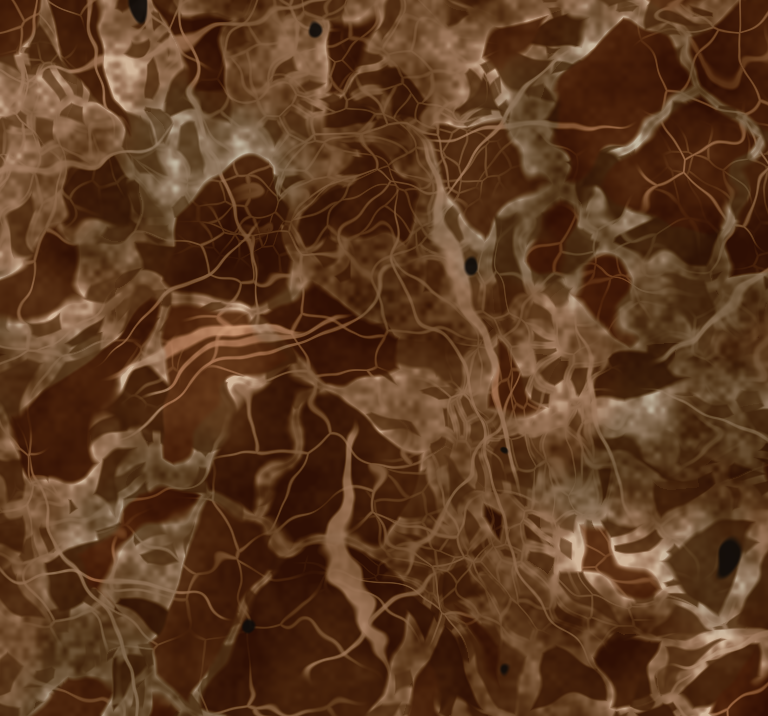
Give the GLSL for this texture, as a Shadertoy shader.

```glsl
#define DEEP  vec3(0.18, 0.06, 0.015)
#define BROWN vec3(0.27, 0.13, 0.04)
#define UMBER vec3(0.37, 0.23, 0.11)
#define TAN   vec3(0.48, 0.34, 0.22)
#define SAND  vec3(0.62, 0.47, 0.36)
#define CREAM vec3(0.82, 0.71, 0.60)
#define CLAST_SCALE 5.0
#define MATRIX_WIDTH 0.34
#define CRACKS 22
#define SPOTS 8

vec2 hash2(vec2 p) {
    vec3 q = fract(p.xyx * vec3(0.1031, 0.1030, 0.0973));
    q += dot(q, q.yzx + 33.33);
    return fract((q.xx + q.yz) * q.zy);
}

float noise(vec2 p) {
    vec2 i = floor(p), f = fract(p);
    f = f * f * (3.0 - 2.0 * f);
    float low = mix(hash2(i).x, hash2(i + vec2(1, 0)).x, f.x);
    float high = mix(hash2(i + vec2(0, 1)).x, hash2(i + vec2(1, 1)).x, f.x);
    return mix(low, high, f.y);
}

float fbm(vec2 p) {
    float sum = 0.0, amp = 0.53;
    for (int i = 0; i < 4; i++) {
        sum += amp * noise(p);
        p = mat2(1.6, 1.2, -1.2, 1.6) * p + 7.3;
        amp *= 0.5;
    }
    return sum;
}

// Voronoi cells: x = distance to the border, yz = random values of the cell
vec3 cells(vec2 p) {
    vec2 base = floor(p), f = fract(p), nearest = vec2(0), home = vec2(0);
    float best = 9.0, border = 9.0;
    for (int y = -1; y <= 1; y++)
    for (int x = -1; x <= 1; x++) {
        vec2 g = vec2(x, y);
        vec2 r = g + hash2(base + g) - f;
        if (dot(r, r) < best) { best = dot(r, r); nearest = r; home = g; }
    }
    for (int y = -2; y <= 2; y++)
    for (int x = -2; x <= 2; x++) {
        vec2 g = home + vec2(x, y);
        vec2 r = g + hash2(base + g) - f;
        vec2 d = r - nearest;
        if (dot(d, d) > 0.0001)
            border = min(border, dot(0.5 * (r + nearest), normalize(d)));
    }
    return vec3(border, hash2(base + home + 51.0));
}

vec3 ramp(float t) {
    vec3 c = mix(DEEP, BROWN, clamp(t, 0.0, 1.0));
    c = mix(c, UMBER, clamp(t - 1.0, 0.0, 1.0));
    c = mix(c, TAN, clamp(t - 2.0, 0.0, 1.0));
    c = mix(c, SAND, clamp(t - 3.0, 0.0, 1.0));
    return mix(c, CREAM, clamp(t - 4.0, 0.0, 1.0));
}

void mainImage(out vec4 fragColor, in vec2 fragCoord) {
    vec2 uv = fragCoord / iResolution.y;
    vec2 bend = vec2(fbm(uv * 3.5), fbm(uv * 3.5 + 17.0)) - 0.5;
    vec2 ripple = vec2(noise(uv * 30.0), noise(uv * 30.0 + 40.0)) - 0.5;
    vec2 p = uv + 0.22 * bend + 0.014 * ripple;
    float grain = noise(uv * 110.0) - 0.5;
    float cloud = fbm(uv * 9.0 + 3.0) - 0.5;

    // Clasts of three sizes set in a matrix of varying width
    vec3 big = cells(p * CLAST_SCALE);
    vec3 mid = cells(p * CLAST_SCALE * 2.3 + 20.0);
    vec3 small = cells(p * CLAST_SCALE * 5.0 + 60.0);
    float crush = smoothstep(0.36, 0.64, fbm(uv * 2.6 + 9.0) + 0.06 * (uv.x - 0.5));
    float width = 0.02 + MATRIX_WIDTH * crush;
    float inBig = smoothstep(width, width + 0.05, big.x);
    float inMid = smoothstep(0.12, 0.2, mid.x) * step(0.5, mid.y);
    float inSmall = smoothstep(0.14, 0.26, small.x) * step(0.6, small.y);

    float clastTone = 0.25 + 1.1 * big.y + 2.6 * cloud + 0.35 * grain;
    float chipTone = 0.5 + 1.2 * mid.z + 2.0 * cloud + 0.4 * grain;
    float matrixTone = 2.8 + 5.0 * cloud + 1.3 * grain + 1.3 * (noise(uv * 45.0) - 0.5);
    matrixTone += 0.9 * exp(-28.0 * abs(big.x - width));
    float tone = mix(matrixTone, chipTone + 0.3, 0.85 * inSmall);
    tone = mix(tone, chipTone, inMid);
    tone = mix(tone, clastTone, inBig);

    // Hairline web along the cell borders and noise contours
    float web = 1.0 - smoothstep(0.005, 0.04, mid.x);
    web *= smoothstep(0.42, 0.6, fbm(uv * 5.0 + 31.0));
    float fine = 1.0 - smoothstep(0.01, 0.08, small.x);
    fine *= smoothstep(0.5, 0.64, fbm(uv * 4.0 + 77.0));
    float contour = 1.0 - smoothstep(0.002, 0.012, abs(fbm(p * 4.0 + 5.0) - 0.5));
    contour *= smoothstep(0.35, 0.65, noise(uv * 8.0 + 13.0));
    float hair = max(max(web, 0.7 * fine), 0.8 * contour);
    tone = mix(tone, max(tone, 3.5 + 2.0 * cloud), 0.8 * hair);

    // Tapered cracks, a few of them opened into pale lenses
    for (int i = 0; i < CRACKS; i++) {
        vec2 place = hash2(vec2(i, 3)) * vec2(1.1, 1.0);
        vec2 shape = hash2(vec2(i, 8));
        float angle = 6.2832 * hash2(vec2(i, 14)).x;
        vec2 q = mat2(cos(angle), -sin(angle), sin(angle), cos(angle)) * (p - place);
        float open = pow(shape.y, 9.0);
        float taper = 1.0 - abs(q.x) / mix(0.12 + 0.3 * shape.x, 0.12, open);
        float halfWidth = max(taper, 0.0) * (0.0025 + 0.022 * open);
        float line = 1.0 - smoothstep(0.6 * halfWidth, halfWidth + 0.003, abs(q.y));
        line *= smoothstep(0.0, 0.25, taper);
        tone = mix(tone, max(tone, 3.6 + 1.2 * open + 2.0 * cloud + 0.5 * grain), 0.9 * line);
    }

    // Warm red clasts, greyer olive matrix
    vec3 color = ramp(tone);
    color *= mix(vec3(1.0), vec3(1.06, 0.92, 0.82), inBig * big.z);
    float olive = (1.0 - inBig) * smoothstep(0.45, 0.65, fbm(uv * 4.0 + 90.0));
    color *= mix(vec3(1.0), vec3(0.92, 1.0, 1.04), olive);

    // Black mineral spots
    for (int i = 0; i < SPOTS; i++) {
        vec2 place = hash2(vec2(i, 25)) * vec2(1.1, 1.0);
        float radius = mix(0.005, 0.02, hash2(vec2(i, 36)).x);
        float spot = 1.0 - smoothstep(radius - 0.003, radius + 0.003, length(p - place));
        color = mix(color, vec3(0.06, 0.045, 0.035), 0.92 * spot);
    }
    fragColor = vec4(color, 1.0);
}
```
